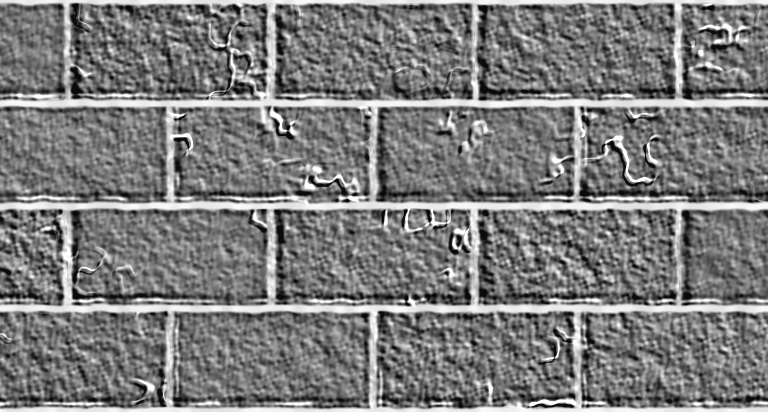
Reproduce this texture map procedurally as a WebGL 2 fragment shader.

```glsl
#version 300 es
precision highp float;

uniform vec2 u_resolution;
out vec4 fragColor;

// Layout, in units of the canvas height
const vec2 BRICK = vec2(0.4944, 0.2492);
const float COURSE_Y = 0.5;
const float EVEN_X = 0.4125;
const float ODD_X = 0.1635;
const float BED_HALF = 0.0085;
const vec2 HEAD_HALF = vec2(0.006, 0.0105);
const float WOBBLE = 0.006;

// Stone surface
const float STONE_TONE = 0.465;
const float TONE_SPREAD = 0.05;
const vec2 LIGHT_STEP = vec2(0.0065, 0.0075);
const float RELIEF_GAIN = 0.52;
const vec2 ROUGHNESS = vec2(0.6, 1.2);
const float CHIP_GAIN = 0.85;
const float MORTAR_TONE = 0.98;
const float SHADOW = 0.36;

float hash(vec2 p) {
    vec3 q = fract(p.xyx * 0.1031);
    q += dot(q, q.yzx + 33.33);
    return fract((q.x + q.y) * q.z);
}

float noise(vec2 p) {
    vec2 i = floor(p), f = fract(p);
    f = f * f * f * (f * (f * 6.0 - 15.0) + 10.0);
    float low = mix(hash(i), hash(i + vec2(1, 0)), f.x);
    float high = mix(hash(i + vec2(0, 1)), hash(i + vec2(1, 1)), f.x);
    return mix(low, high, f.y);
}

// Height of the rough stone face
float stoneHeight(vec2 p) {
    const mat2 turn = mat2(0.8, 0.6, -0.6, 0.8);
    float height = 0.0, amplitude = 0.8, frequency = 27.0;
    for (int i = 0; i < 3; i++) {
        p = turn * p + 3.7;
        height += amplitude * noise(p * frequency);
        amplitude *= 0.9;
        frequency *= 2.05;
    }
    return height;
}

// Raised crests of broken stone
float chipHeight(vec2 p) {
    float n = noise(p * 19.0) + 0.35 * noise(p * 47.0);
    return 1.0 - smoothstep(0.0, 0.13, abs(n - 0.68));
}

// Soft line at a given distance from an edge
float band(float d, float center, float width) {
    float t = (d - center) / width;
    return exp(-t * t);
}

float cover(float d, float halfWidth, float soft) {
    return 1.0 - smoothstep(halfWidth - soft, halfWidth + soft, d);
}

void main() {
    vec2 p = gl_FragCoord.xy / u_resolution.y;
    float soft = 0.0025 + 0.7 / u_resolution.y;

    // Running bond with slightly uneven edges
    vec2 shift = vec2(noise(p * 31.0), noise(p * 29.0 + 40.0)) - 0.5;
    vec2 w = p + WOBBLE * shift;
    float row = floor((w.y - COURSE_Y) / BRICK.y);
    float startX = mod(row, 2.0) < 0.5 ? EVEN_X : ODD_X;
    float column = floor((w.x - startX) / BRICK.x);
    vec2 id = vec2(column, row) + 20.0;
    vec2 lowEdge = w - vec2(startX, COURSE_Y) - vec2(column, row) * BRICK;
    vec2 highEdge = BRICK - lowEdge;

    // Embossed grain, with its strength set per brick
    vec2 s = p + id * 2.31;
    float roughness = mix(ROUGHNESS.x, ROUGHNESS.y, hash(id + 5.0));
    float slope = stoneHeight(s) - stoneHeight(s + LIGHT_STEP);
    float tone = STONE_TONE + TONE_SPREAD * (hash(id) - 0.5);
    tone += RELIEF_GAIN * roughness * slope;

    // Chipped patches
    float patchMask = smoothstep(0.57, 0.82, noise(s * 8.0 + 11.0));
    patchMask *= smoothstep(0.2, 0.7, hash(id + 9.0));
    float chip = chipHeight(s) - 0.75 * chipHeight(s + 1.3 * LIGHT_STEP);
    tone += CHIP_GAIN * patchMask * chip;

    // Dark arrises, deepest on the left and lower sides
    float wear = 0.45 + 0.9 * noise(p * 17.0 + 7.0);
    float dark = band(lowEdge.x, 0.021, 0.009) + 0.9 * band(lowEdge.y, 0.029, 0.007);
    dark += 0.5 * band(lowEdge.y, 0.013, 0.004);
    dark += 0.55 * band(highEdge.x, 0.018, 0.006) + 0.45 * band(highEdge.y, 0.016, 0.006);
    tone -= SHADOW * wear * dark;

    // Broken light ledges beside the joints
    float bedLedge = smoothstep(0.4, 0.7, noise(vec2(p.x * 14.0, row * 7.3)));
    float headLedge = smoothstep(0.4, 0.7, noise(vec2(column * 5.9, p.y * 16.0)));
    headLedge *= step(0.5, hash(id + 14.0));
    tone += 0.55 * bedLedge * band(lowEdge.y, 0.0195, 0.0045);
    tone += 0.6 * headLedge * band(lowEdge.x, 0.019, 0.0045);

    // Pale mortar
    float leftHalf = mix(HEAD_HALF.x, HEAD_HALF.y, hash(id + 3.0));
    float rightHalf = mix(HEAD_HALF.x, HEAD_HALF.y, hash(id + vec2(4, 3)));
    float head = max(cover(lowEdge.x, leftHalf, soft), cover(highEdge.x, rightHalf, soft));
    float bed = cover(min(lowEdge.y, highEdge.y), BED_HALF, soft);
    tone = mix(tone, MORTAR_TONE - 0.3 * noise(p * 48.0) + 0.25 * slope, head);
    tone = mix(tone, MORTAR_TONE - 0.1 * noise(p * 40.0), bed);

    fragColor = vec4(vec3(clamp(tone, 0.04, 1.0)), 1.0);
}
```
